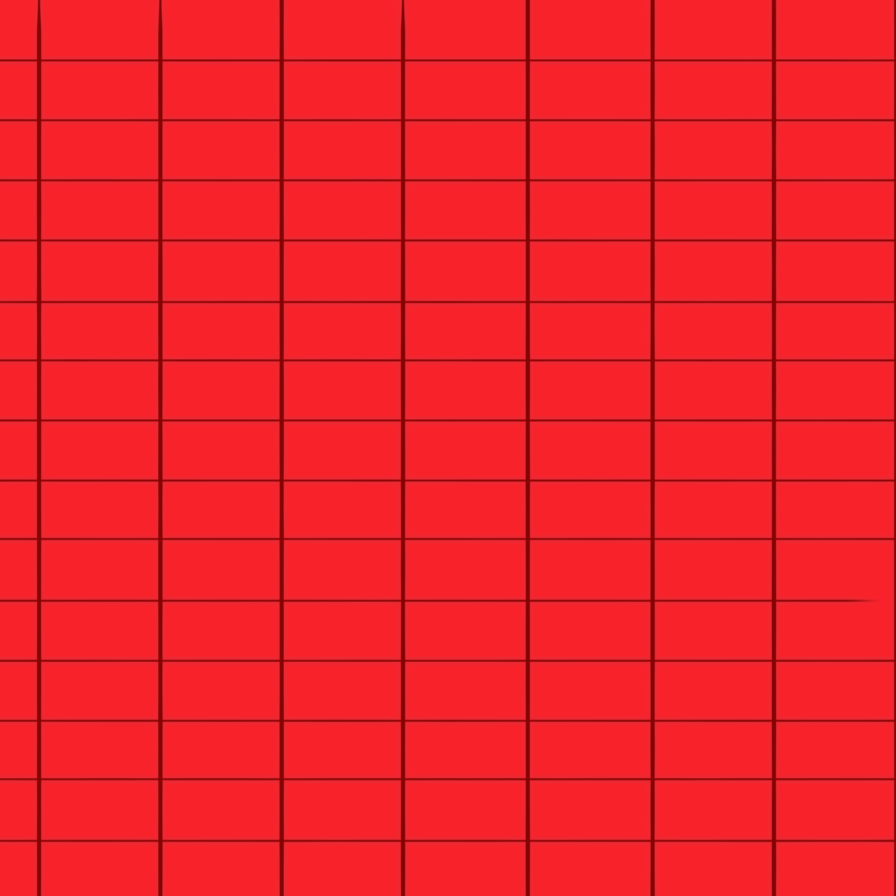
This pattern is drawn by a Shadertoy shader. Its source:

```glsl
const int COLUMN_LINES = 8;
const int ROW_LINES = 14;
const float COLUMN_HALF_WIDTH = 0.0023;
const float ROW_HALF_WIDTH = 0.0011;

const vec3 TILE_RED = vec3(0.973, 0.135, 0.170);
const vec3 HALO_RED = vec3(0.920, 0.160, 0.200);
const vec3 COLUMN_DARK = vec3(0.52, 0.010, 0.012);
const vec3 ROW_DARK = vec3(0.56, 0.02, 0.025);

float hash(vec2 p) {
    return fract(sin(dot(p, vec2(127.1, 311.7))) * 43758.5453);
}

// Smooth variation along one line
float lineNoise(float t, float seed) {
    float cell = floor(t);
    float f = fract(t);
    f = f * f * (3.0 - 2.0 * f);
    return mix(hash(vec2(cell, seed)), hash(vec2(cell + 1.0, seed)), f);
}

float stroke(float dist, float halfWidth, float softness) {
    return 1.0 - smoothstep(halfWidth - 0.5 * softness, halfWidth + 0.5 * softness, dist);
}

// Even pitch, with two slightly wider cells in the middle
float columnPosition(float index) {
    return 0.0436 + 0.1354 * index + 0.0039 * clamp(index - 3.0, 0.0, 2.0);
}

// Even pitch; every fourth row is set a little off, the rest barely waver
float rowPosition(float index) {
    float isOffset = step(abs(mod(index, 4.0) - 1.0), 0.5) * step(index, 10.0);
    float offset = 0.0018 * isOffset * clamp(7.0 - index, -1.0, 1.0);
    float waver = 0.0004 * (hash(vec2(index, 7.0)) - 0.5);
    return 0.0616 + 0.0670 * index + offset + waver;
}

// Some columns thin out toward the top; the last is a sliver at the border
float columnTaper(int index, float y) {
    if (index == COLUMN_LINES - 1) return 0.55;
    bool frayed = index < 4 && index != 2;
    return frayed ? 1.0 - 0.5 * smoothstep(0.96, 1.0, y) : 1.0;
}

// One row fades before the right edge
float rowFade(int index, float x) {
    return index == 4 ? 1.0 - smoothstep(0.94, 0.988, x) : 1.0;
}

// Returns line coverage in x and halo coverage in y
vec2 columnCoverage(vec2 uv, float softness) {
    vec2 coverage = vec2(0.0);
    for (int i = 0; i < COLUMN_LINES; i++) {
        float index = float(i);
        float dist = abs(uv.x - columnPosition(index));
        float wear = 0.95 + 0.10 * lineNoise(uv.y * 30.0, index);
        float halfWidth = COLUMN_HALF_WIDTH * wear * columnTaper(i, uv.y);
        coverage = max(coverage, vec2(stroke(dist, halfWidth, softness),
                                      stroke(dist, halfWidth + 0.0035, 0.003)));
    }
    return coverage;
}

vec2 rowCoverage(vec2 uv, float softness) {
    vec2 coverage = vec2(0.0);
    for (int i = 0; i < ROW_LINES; i++) {
        float index = float(i);
        float dist = abs(uv.y - rowPosition(index));
        float wear = 0.95 + 0.10 * lineNoise(uv.x * 24.0, index + 40.0);
        vec2 line = vec2(stroke(dist, ROW_HALF_WIDTH * wear, softness),
                         stroke(dist, ROW_HALF_WIDTH + 0.0034, 0.003));
        coverage = max(coverage, line * rowFade(i, uv.x));
    }
    return coverage;
}

void mainImage(out vec4 fragColor, in vec2 fragCoord) {
    vec2 uv = fragCoord / iResolution.xy;
    float softness = max(1.2 / iResolution.y, 0.0022);

    vec2 columns = columnCoverage(uv, softness);
    vec2 rows = rowCoverage(uv, softness);

    // Flat tile, soft halo, then the dark joints
    vec3 color = mix(TILE_RED, HALO_RED, max(columns.y, rows.y));
    color = mix(color, ROW_DARK, rows.x);
    color = mix(color, COLUMN_DARK, columns.x);

    fragColor = vec4(color, 1.0);
}
```
